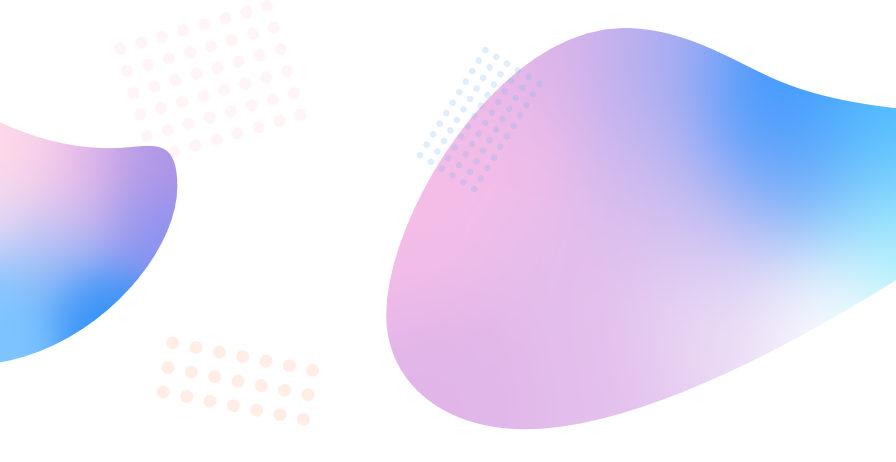
Reproduce this background procedurally as a WebGL 2 fragment shader.

```glsl
#version 300 es
precision highp float;
// Two soft gradient blobs on white, with three tilted grids of pale dots.
uniform vec2 u_resolution;
out vec4 outColor;

const float CANVAS_WIDTH = 7.68;   // working units across the canvas, y points down
const int CURVE_STEPS = 20;

const vec3 WHITE = vec3(1.0);
const vec3 PINK = vec3(0.955, 0.74, 0.91);
const vec3 ORCHID = vec3(0.88, 0.71, 0.91);
const vec3 LILAC = vec3(0.89, 0.745, 0.925);
const vec3 LAVENDER = vec3(0.81, 0.73, 0.935);
const vec3 PERIWINKLE = vec3(0.66, 0.675, 0.95);
const vec3 MIST = vec3(0.92, 0.86, 0.96);
const vec3 AZURE = vec3(0.20, 0.585, 1.0);
const vec3 SKY = vec3(0.30, 0.74, 1.0);
const vec3 AQUA = vec3(0.65, 0.95, 0.99);
const vec3 BLUSH = vec3(1.0, 0.86, 0.915);
const vec3 VIOLET = vec3(0.68, 0.58, 0.90);
const vec3 IRIS = vec3(0.54, 0.57, 0.94);
const vec3 PALE_BLUE = vec3(0.49, 0.77, 1.0);
const vec3 ROSE_DOT = vec3(1.0, 0.96, 0.967);
const vec3 PEACH_DOT = vec3(1.0, 0.93, 0.90);
const vec3 BLUE_DOT = vec3(0.45, 0.70, 0.92);

vec2 cubic(vec2 a, vec2 b, vec2 c, vec2 d, float t) {
    float s = 1.0 - t;
    return s * s * s * a + 3.0 * s * s * t * b + 3.0 * s * t * t * c + t * t * t * d;
}

// Adds one curved side to an outline: x is squared distance, y the inside sign.
void addSide(inout vec2 field, vec2 p, vec2 a, vec2 b, vec2 c, vec2 d) {
    vec2 from = a;
    for (int i = 1; i <= CURVE_STEPS; i++) {
        vec2 to = cubic(a, b, c, d, float(i) / float(CURVE_STEPS));
        vec2 edge = to - from;
        vec2 rel = p - from;
        vec2 gap = rel - edge * clamp(dot(rel, edge) / dot(edge, edge), 0.0, 1.0);
        field.x = min(field.x, dot(gap, gap));
        bool crosses = (from.y > p.y) != (to.y > p.y);
        if (crosses && rel.x < edge.x * rel.y / edge.y) field.y = -field.y;
        from = to;
    }
}

float largeBlob(vec2 p) {
    vec2 left = vec2(3.31, 2.70), top = vec2(5.35, 0.24), waist = vec2(6.60, 0.66);
    vec2 rightTop = vec2(7.9, 0.95), rightLow = vec2(7.9, 2.26), base = vec2(4.5, 3.68);
    vec2 field = vec2(100.0, 1.0);
    addSide(field, p, left, vec2(3.31, 1.85), vec2(4.28, 0.24), top);
    addSide(field, p, top, vec2(5.85, 0.24), vec2(6.25, 0.50), waist);
    addSide(field, p, waist, vec2(6.95, 0.82), vec2(7.35, 0.90), rightTop);
    addSide(field, p, rightTop, rightTop, rightLow, rightLow);
    addSide(field, p, rightLow, vec2(6.95, 2.88), vec2(5.5, 3.68), base);
    addSide(field, p, base, vec2(3.8, 3.68), vec2(3.31, 3.28), left);
    return field.y * sqrt(field.x);
}

float smallBlob(vec2 p) {
    vec2 upper = vec2(-0.2, 0.95), crest = vec2(0.95, 1.27);
    vec2 nose = vec2(1.52, 1.60), lower = vec2(-0.2, 3.13);
    vec2 field = vec2(100.0, 1.0);
    addSide(field, p, upper, vec2(0.2, 1.16), vec2(0.55, 1.27), crest);
    addSide(field, p, crest, vec2(1.27, 1.27), vec2(1.52, 1.13), nose);
    addSide(field, p, nose, vec2(1.52, 2.2), vec2(0.75, 3.08), lower);
    addSide(field, p, lower, lower, upper, upper);
    return field.y * sqrt(field.x);
}

// One weighted colour of a smooth mesh gradient.
vec4 glow(vec2 p, vec2 center, float spread, vec3 color) {
    vec2 q = (p - center) / spread;
    return vec4(color, 1.0) * exp(-0.5 * dot(q, q));
}

vec3 largeFill(vec2 p) {
    float s = 0.48;
    vec4 sum = glow(p, vec2(3.6, 2.0), s, PINK) + glow(p, vec2(4.4, 1.3), s, PINK);
    sum += glow(p, vec2(3.9, 3.2), s, ORCHID) + glow(p, vec2(4.9, 2.3), s, LILAC);
    sum += glow(p, vec2(5.2, 3.2), s, LILAC) + glow(p, vec2(4.8, 0.5), s, ORCHID);
    sum += glow(p, vec2(5.6, 0.6), s, PERIWINKLE) + glow(p, vec2(5.6, 1.4), s, LAVENDER);
    sum += glow(p, vec2(6.6, 0.95), s, AZURE) + glow(p, vec2(7.6, 1.15), s, SKY);
    sum += glow(p, vec2(6.8, 1.55), s, mix(AZURE, LAVENDER, 0.4));
    sum += glow(p, vec2(7.6, 1.95), s, AQUA) + glow(p, vec2(7.05, 2.65), s, WHITE);
    sum += glow(p, vec2(6.15, 2.1), s, mix(LAVENDER, MIST, 0.4));
    sum += glow(p, vec2(6.1, 2.9), s, MIST);
    return sum.rgb / max(sum.a, 1e-20);
}

vec3 smallFill(vec2 p) {
    float s = 0.29;
    vec4 sum = glow(p, vec2(0.0, 1.4), s, BLUSH) + glow(p, vec2(0.4, 1.5), s, mix(BLUSH, PINK, 0.4));
    sum += glow(p, vec2(0.8, 1.45), s, ORCHID) + glow(p, vec2(1.25, 1.45), s, VIOLET);
    sum += glow(p, vec2(1.2, 1.95), s, IRIS) + glow(p, vec2(0.65, 1.9), s, LAVENDER);
    sum += glow(p, vec2(0.0, 1.9), s, MIST) + glow(p, vec2(0.0, 2.55), s, PALE_BLUE);
    sum += glow(p, vec2(0.4, 2.2), s, mix(PALE_BLUE, LAVENDER, 0.4));
    sum += glow(p, vec2(0.8, 2.6), s, AZURE * 0.97) + glow(p, vec2(0.0, 3.0), s, PALE_BLUE);
    return sum.rgb / max(sum.a, 1e-20);
}

// Distance to the nearest dot of a slanted grid.
float dotGrid(vec2 p, vec2 origin, vec2 across, vec2 down, vec2 count, float radius) {
    mat2 basis = mat2(across, down);
    vec2 cell = clamp(round(inverse(basis) * (p - origin)), vec2(0.0), count - 1.0);
    return length(p - origin - basis * cell) - radius;
}

float cover(float dist, float pixel) { return clamp(0.5 - dist / pixel, 0.0, 1.0); }

void main() {
    float pixel = CANVAS_WIDTH / u_resolution.x;
    vec2 p = vec2(gl_FragCoord.x, u_resolution.y - gl_FragCoord.y) * pixel;
    float rose = dotGrid(p, vec2(1.03, 0.42), vec2(0.18, -0.053), vec2(0.057, 0.187), vec2(8, 6), 0.052);
    float peach = dotGrid(p, vec2(1.48, 2.94), vec2(0.2, 0.039), vec2(-0.04, 0.21), vec2(7, 3), 0.055);
    float blue = dotGrid(p, vec2(4.16, 0.43), vec2(0.093, 0.058), vec2(-0.056, 0.09), vec2(6, 11), 0.028);
    vec3 color = mix(WHITE, ROSE_DOT, cover(rose, pixel));
    color = mix(color, PEACH_DOT, cover(peach, pixel));
    color = mix(color, smallFill(p), cover(smallBlob(p), pixel));
    color = mix(color, largeFill(p), cover(largeBlob(p), pixel));
    color = mix(color, BLUE_DOT, 0.22 * cover(blue, pixel));
    outColor = vec4(color, 1.0);
}
```
